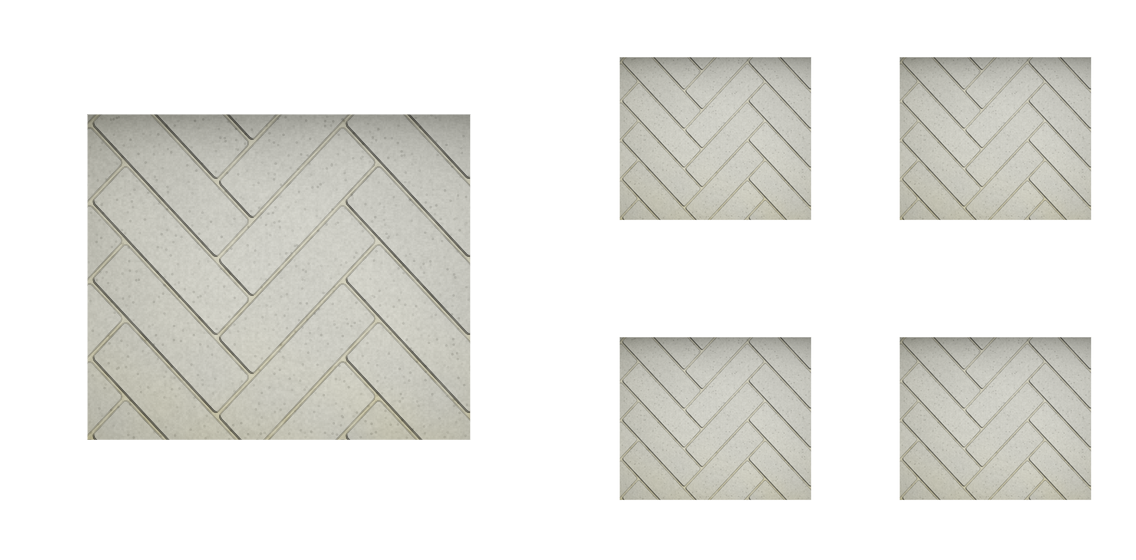
Left, the tile; right, the same tile 2 across and 2 down.
Write a three.js fragment shader that draws this pattern.

```glsl
// A pale stone herringbone panel centred on a white ground.
// Bricks are rounded boxes folded along slanted columns; joints come from their
// distance, and wear from wrapped cellular noise and layered sines.
varying vec2 vUv;

const float TAU = 6.2831853;
const vec2 PANEL_MIN = vec2(0.1563, 0.2148);
const vec2 PANEL_MAX = vec2(0.8398, 0.7956);
const vec2 FIRST_CORNER = vec2(0.1600, 0.6400);
const float STRETCH = 1.08;   // height to width ratio of the slant
const float COLUMN = 0.2259;  // spacing of the zigzag columns
const float HALF_PITCH = 0.0645;
const float JOINT = 0.0034;   // half the joint width

float hash(vec2 p) {
  return fract(sin(dot(p, vec2(127.1, 311.7))) * 43758.5);
}

float roundBox(vec2 p, vec2 size, float radius) {
  vec2 q = abs(p) - size + radius;
  return length(max(q, 0.0)) + min(max(q.x, q.y), 0.0) - radius;
}

// Value noise with n cells across, wrapping at the canvas edge.
float grain(vec2 p, float n) {
  vec2 cell = floor(p * n);
  vec2 f = fract(p * n);
  f = f * f * (3.0 - 2.0 * f);
  float low = mix(hash(mod(cell, n)), hash(mod(cell + vec2(1.0, 0.0), n)), f.x);
  float high = mix(hash(mod(cell + vec2(0.0, 1.0), n)), hash(mod(cell + 1.0, n)), f.x);
  return mix(low, high, f.y);
}

// Sparse pits: one small dot in some of n wrapping cells.
float pits(vec2 p, float n) {
  vec2 cell = floor(p * n);
  float pit = 0.0;
  for (int y = -1; y <= 1; y++) {
    for (int x = -1; x <= 1; x++) {
      vec2 c = cell + vec2(float(x), float(y));
      vec2 id = mod(c, n);
      vec2 dotPos = c + vec2(hash(id + 3.7), hash(id + 9.2));
      float dent = 1.0 - smoothstep(0.08, 0.30, length(p * n - dotPos));
      pit = max(pit, dent * smoothstep(0.55, 1.0, hash(id + 17.3)));
    }
  }
  return pit;
}

// Broad stains from layered sines of whole frequencies, about -1 to 1.
float stains(vec2 p) {
  float sum = 0.0;
  for (int i = 1; i <= 4; i++) {
    float k = float(i);
    vec2 wave = vec2(2.0 * k + 1.0, 7.0 - 3.0 * k);
    sum += sin(TAU * dot(p, wave) + 1.7 * k + sin(TAU * p.y * (k + 2.0))) / k;
  }
  return sum * 0.48;
}

// Nearest brick: distance, lower-left facing of its edge, and its id.
vec4 herringbone(vec2 uv) {
  vec2 p = (uv - FIRST_CORNER) / vec2(1.0, STRETCH);
  vec4 nearest = vec4(1.0, 0.0, 0.0, 0.0);
  for (int i = -1; i <= 2; i++) {
    float column = float(i);
    float odd = mod(column, 2.0);
    float slope = 2.0 * odd - 1.0;
    vec2 middle = 0.5 * vec2(COLUMN + HALF_PITCH, slope * (COLUMN - HALF_PITCH));
    vec2 q = p - vec2(column * COLUMN, -odd * COLUMN) - middle;
    float row = floor((q.y - slope * q.x) / (2.0 * HALF_PITCH) + 0.5);
    q.y -= row * 2.0 * HALF_PITCH;
    vec2 local = vec2(q.x - q.y, q.x + q.y) * 0.70711;
    vec2 size = mix(vec2(COLUMN, HALF_PITCH), vec2(HALF_PITCH, COLUMN), odd);
    size = size * 0.70711 - JOINT;
    float d = roundBox(local, size, 0.007);
    float facing = smoothstep(-0.005, -0.001, -local.y - size.y);
    if (d < nearest.x) nearest = vec4(d, facing, column, row);
  }
  return nearest;
}

float line(float d, float center, float width) {
  return 1.0 - smoothstep(width * 0.4, width, abs(d - center));
}

// Stone colour under uneven light, darkest along the top.
vec3 stone(vec2 uv, vec2 t, float stain) {
  float shade = 0.19 * exp(-13.0 * (1.0 - t.y)) + 0.055 * t.y * t.y;
  shade += 0.075 * pow(1.0 - t.x, 3.0) + 0.05 * pow(t.x, 5.0);
  shade += 0.07 * exp(-5.0 * t.y);
  float warmth = exp(-4.0 * t.y) * (0.7 + 0.5 * stain) + 0.25 * pow(1.0 - t.x, 4.0);
  float fine = grain(uv, 210.0) + grain(uv, 390.0) - 1.0;
  vec3 color = vec3(0.845, 0.845, 0.815) - shade + 0.035 * fine + 0.009 * stain;
  return color - warmth * vec3(0.005, 0.012, 0.05) - 0.09 * pits(uv, 85.0);
}

void main() {
  vec2 t = clamp((vUv - PANEL_MIN) / (PANEL_MAX - PANEL_MIN), 0.0, 1.0);
  float stain = stains(vUv);
  vec4 brick = herringbone(vUv);
  vec3 color = stone(vUv, t, stain) + 0.022 * (hash(brick.zw + 5.0) - 0.5);

  // Pale joints, tan in worn places, with a shadow on lower-left edges.
  float wear = grain(vUv, 70.0);
  float joint = smoothstep(-0.001, 0.001, brick.x);
  color += joint * (vec3(0.015, 0.008, -0.025) - vec3(0.03, 0.04, 0.08) * wear * (1.0 - t.y));
  float strength = mix(0.13 + 0.10 * wear, 0.40 + 0.12 * wear, brick.y);
  color *= 1.0 - strength * line(brick.x, 0.0004, mix(0.0022, 0.0029, brick.y));
  color += 0.035 * line(brick.x, -0.0045, 0.0025) * brick.y;

  // White ground around the panel.
  vec2 halfSize = 0.5 * (PANEL_MAX - PANEL_MIN);
  float edge = roundBox(vUv - 0.5 * (PANEL_MIN + PANEL_MAX), halfSize, 0.0);
  gl_FragColor = vec4(mix(color, vec3(1.0), smoothstep(-0.001, 0.001, edge)), 1.0);
}
```
